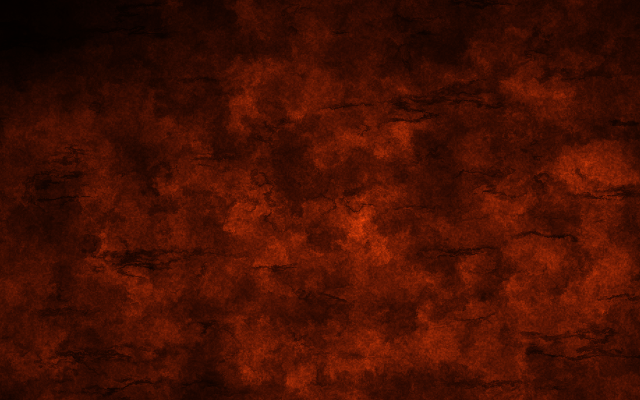
Reproduce this texture procedurally as a Shadertoy shader.

```glsl
// Aged, stained rust-red wall lit by a warm glow right of centre.
// Layered value noise gives blotches, ragged stains, fine grain and faint drips;
// soft contours of stretched noise give the short, mostly level cracks.

float hash(vec2 p) {
    vec3 q = fract(p.xyx * vec3(0.1031, 0.1030, 0.0973));
    q += dot(q, q.yzx + 33.33);
    return fract((q.x + q.y) * q.z);
}

float noise(vec2 p) {
    vec2 cell = floor(p), f = fract(p);
    f = f * f * (3.0 - 2.0 * f);
    float low = mix(hash(cell), hash(cell + vec2(1, 0)), f.x);
    float high = mix(hash(cell + vec2(0, 1)), hash(cell + vec2(1, 1)), f.x);
    return mix(low, high, f.y);
}

// Normalised sum of rotated octaves; gain sets how rough it is
float fbm(vec2 p, float gain) {
    float sum = 0.0, weight = 1.0, total = 0.0;
    for (int i = 0; i < 6; i++) {
        sum += weight * noise(p);
        total += weight;
        weight *= gain;
        p = mat2(1.6, 1.2, -1.2, 1.6) * p + 17.3;
    }
    return sum / total;
}

// Soft dark lines along the mid contour of noise, kept only in scattered stretches
float cracks(vec2 p, vec2 stretch, float width) {
    float line = abs(fbm(p * stretch, 0.6) - 0.5);
    float stretches = smoothstep(0.58, 0.9, noise(p * stretch * 1.3 + 41.0));
    return stretches * (1.0 - smoothstep(0.0, width, line));
}

void mainImage(out vec4 fragColor, in vec2 fragCoord) {
    vec2 uv = fragCoord / iResolution.xy;
    vec2 p = fragCoord / iResolution.y;

    // Broad lighting: warm glow, nearly black upper left corner
    vec2 fromGlow = (uv - vec2(0.57, 0.36)) * vec2(1.6, 1.75);
    float light = mix(0.10, 0.385, exp(-dot(fromGlow, fromGlow)));
    light += 0.07 * exp(-18.0 * dot(uv - vec2(0.58, 0.5), uv - vec2(0.58, 0.5)));
    light *= mix(0.15, 1.0, smoothstep(0.0, 0.42, length(uv - vec2(0.0, 1.0))));

    // Blotches, and stains whose edges are torn by rough noise
    vec2 warp = vec2(fbm(p * 18.0 + 7.0, 0.7), fbm(p * 18.0 + 29.0, 0.7)) - 0.5;
    float blotches = fbm(p * vec2(8.0, 9.0) + warp * 0.9, 0.7) - 0.5;
    float stains = smoothstep(0.36, 0.60, fbm(p * vec2(6.0, 7.0) + warp * 0.9 + 12.0, 0.68));
    float flecks = smoothstep(0.40, 0.62, fbm(p * vec2(19.0, 23.0) + warp + 53.0, 0.55));

    // Fine surface: crumpled fibres, grain and vertical drips
    float fibres = abs(noise(p * 48.0 + warp * 9.0) - 0.5) - 0.2;
    float grain = 0.15 * (noise(p * 165.0) - 0.5) + 0.34 * (noise(p * 287.0 + 5.0) - 0.5);
    float drips = fbm(p * vec2(17.0, 1.6) + 83.0, 0.5) - 0.5;

    float shade = 1.5 * blotches + 0.42 * (stains - 0.57) + 0.24 * (flecks - 0.46);
    shade += 0.25 * fibres + grain + 0.55 * drips;
    float tone = light * exp(shade);

    // Level cracks, then shorter slanting ones
    tone *= 1.0 - 0.55 * cracks(p + warp * 0.03, vec2(4.5, 21.0), 0.07);
    tone *= 1.0 - 0.40 * cracks(p + warp * 0.03 + 3.7, vec2(9.0, 13.0), 0.05);

    // Soft limit on highlights, then rust tint that warms as it brightens
    tone = tone / (1.0 + 0.12 * tone * tone);
    vec3 rust = tone * vec3(1.0, 0.20 + 0.10 * tone, 0.036);
    fragColor = vec4(clamp(rust, 0.0, 1.0), 1.0);
}
```
